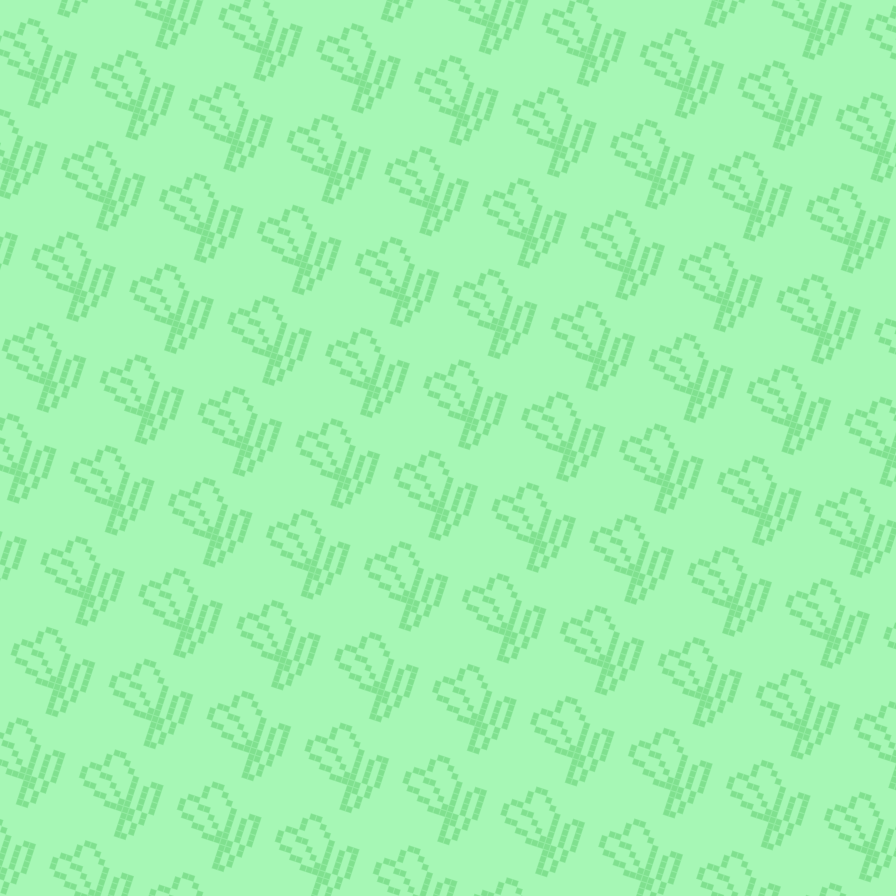
This pattern is drawn by a three.js fragment shader. Its source:

```glsl
// Tilted lattice of small blocky flower buds with a leaf, tone on tone in mint green.

varying vec2 vUv;

const vec3 GROUND = vec3(0.65, 0.97, 0.71);
const vec3 SEAM   = vec3(0.57, 0.92, 0.63);
const vec3 BLOCK  = vec3(0.50, 0.88, 0.56);

const float TILT   = 0.3157;               // clockwise turn of the lattice, radians
const vec2  TILE   = vec2(0.1150, 0.1066); // spacing of the repeats
const float PITCH  = 0.00716;              // spacing of the blocks in one flower
const vec2  ANCHOR = vec2(0.5147, 0.5947); // top block of one flower
const vec2  TOP    = vec2(4.0, 0.0);       // that block's column and row
const vec2  MARGIN = vec2(1.5, 1.0);       // empty blocks left of and above a flower
const float SEAM_HALF  = 0.50;             // half sizes, in blocks
const float BLOCK_HALF = 0.41;

// 1 if the block lies on the stepped line from a to b
float stroke(vec2 block, vec2 a, vec2 b) {
  vec2 span = b - a;
  vec2 reach = abs(span);
  vec2 advance = (block - a) * sign(span);
  float steps = max(reach.x, reach.y);
  float t = clamp(reach.x >= reach.y ? advance.x : advance.y, 0.0, steps);
  vec2 nearest = floor(a + span * t / steps + 0.5);
  return 1.0 - step(0.5, distance(block, nearest));
}

float bud(vec2 b) {
  float on = stroke(b, vec2(4, 0), vec2(5, 0));
  on = max(on, stroke(b, vec2(5, 0), vec2(8, 3)));
  on = max(on, stroke(b, vec2(3, 1), vec2(3, 2)));
  on = max(on, stroke(b, vec2(1, 3), vec2(2, 3)));
  on = max(on, stroke(b, vec2(0, 4), vec2(0, 5)));
  on = max(on, stroke(b, vec2(1, 6), vec2(6, 8)));
  // central vein
  on = max(on, stroke(b, vec2(3, 4), vec2(4, 4)));
  return max(on, stroke(b, vec2(4, 4), vec2(7, 7)));
}

float stemAndLeaf(vec2 b) {
  float on = stroke(b, vec2(8, 3), vec2(8, 12));
  on = max(on, stroke(b, vec2(8, 12), vec2(9, 12)));
  on = max(on, stroke(b, vec2(6, 8), vec2(9, 8)));
  // leaf outline
  on = max(on, stroke(b, vec2(11, 3), vec2(12, 3)));
  on = max(on, stroke(b, vec2(12, 3), vec2(12, 7)));
  on = max(on, stroke(b, vec2(11, 8), vec2(11, 9)));
  on = max(on, stroke(b, vec2(10, 10), vec2(10, 11)));
  on = max(on, stroke(b, vec2(10, 4), vec2(10, 7)));
  return max(on, stroke(b, vec2(9, 8), vec2(9, 9)));
}

// Smoothed coverage of a square around the origin
float square(vec2 p, float halfSize, float blur) {
  vec2 inside = 1.0 - smoothstep(halfSize - blur, halfSize + blur, abs(p));
  return inside.x * inside.y;
}

void main() {
  // Lattice axes: along a row, and down a column
  float c = cos(TILT), s = sin(TILT);
  vec2 p = vUv - ANCHOR;
  vec2 lattice = vec2(dot(p, vec2(c, -s)), dot(p, vec2(-s, -c)));

  // Block coordinates within one repeat, block centres on whole numbers
  vec2 q = mod(lattice + (TOP + MARGIN) * PITCH, TILE) / PITCH - MARGIN;
  vec2 home = floor(q + 0.5);
  float blur = clamp(0.6 * fwidth(vUv.x) / PITCH, 0.02, 0.4);

  // Gather the block underneath and its neighbours
  float seam = 0.0;
  float core = 0.0;
  for (int y = -1; y <= 1; y++) {
    for (int x = -1; x <= 1; x++) {
      vec2 block = home + vec2(float(x), float(y));
      float on = max(bud(block), stemAndLeaf(block));
      seam += on * square(q - block, SEAM_HALF, blur);
      core += on * square(q - block, BLOCK_HALF, blur);
    }
  }

  vec3 color = mix(GROUND, SEAM, min(seam, 1.0));
  color = mix(color, BLOCK, min(core, 1.0));
  gl_FragColor = vec4(color, 1.0);
}
```
